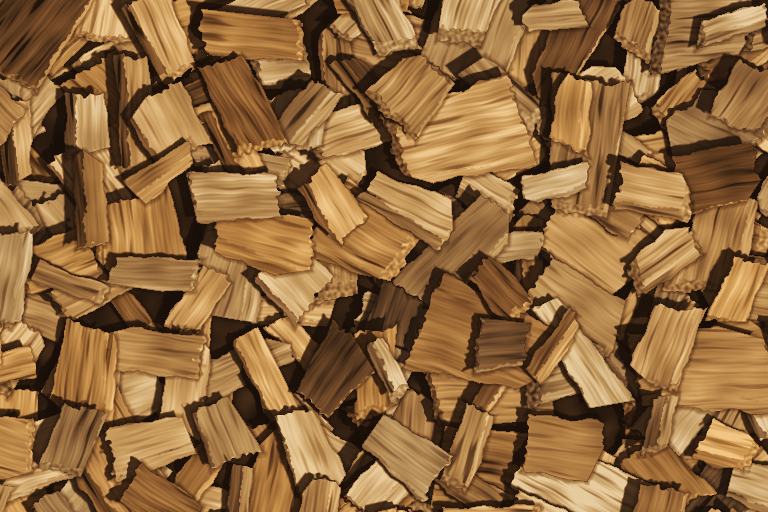
This texture is drawn by a Shadertoy shader. Its source:

```glsl
#define LAYERS 6
#define CHIP_CELL 0.19
#define CHIP_CHANCE 0.82
#define LIGHT_DIR vec2(0.86, -0.51)
#define SHADOW_LENGTH 0.025
#define SHADOW_DEPTH 0.80
#define RAGGEDNESS 0.012
#define GRAIN_CONTRAST 0.34
#define FACE_TONE 0.76

const vec3 WOOD[6] = vec3[6](
    vec3(0.09, 0.055, 0.03), vec3(0.28, 0.18, 0.10), vec3(0.48, 0.31, 0.17),
    vec3(0.65, 0.46, 0.25), vec3(0.79, 0.61, 0.36), vec3(0.92, 0.79, 0.58));

struct Chip {
    vec2 q, halfSize, edges, along;
    vec2 key;
    float dist, cell;
};

vec4 hash4(vec2 p) {
    vec4 h = fract(p.xyxy * vec4(0.1031, 0.1030, 0.0973, 0.1099));
    h += dot(h, h.wzxy + 33.33);
    return fract((h.xxyz + h.yzzw) * h.zywx);
}

float cornerSlope(vec2 cell, vec2 offset) {
    vec3 h = fract(cell.xyx * vec3(0.1031, 0.1030, 0.0973));
    h += dot(h, h.yzx + 33.33);
    return dot(fract((h.xx + h.yz) * h.zy) * 2.0 - 1.0, offset);
}

float gradientNoise(vec2 p) {
    vec2 i = floor(p), f = p - i, w = f * f * (3.0 - 2.0 * f);
    vec2 e = vec2(1.0, 0.0);
    return mix(mix(cornerSlope(i, f), cornerSlope(i + e, f - e), w.x),
               mix(cornerSlope(i + e.yx, f - e.yx), cornerSlope(i + 1.0, f - 1.0), w.x), w.y);
}

// Distances past the ragged ends (x) and the split sides (y)
vec2 edgeDistances(vec2 q, vec2 halfSize, vec4 form, vec2 wobble) {
    float halfWidth = halfSize.y * (1.0 + (form.x - 0.5) * 0.5 * q.x / halfSize.x);
    float slant = (form.y - 0.5) * 0.7 * q.y;
    return abs(vec2(q.x + slant, q.y)) - vec2(halfSize.x, halfWidth) + wobble;
}

// Outline with one corner broken off
float outline(vec2 q, vec2 edges, vec2 halfSize, vec2 cutDir) {
    float cut = dot(q, cutDir) - 0.76 * dot(abs(cutDir), halfSize);
    return max(max(edges.x, edges.y), cut);
}

float woodGrain(vec2 q, float seed) {
    q.y += 0.006 * gradientNoise(q * 16.0 + seed);
    float fibres = gradientNoise(vec2(q.x * 5.0, q.y * 75.0) + seed);
    float fine = gradientNoise(vec2(q.x * 14.0, q.y * 210.0) + seed * 1.7);
    float cracks = smoothstep(0.12, 0.45, gradientNoise(vec2(q.x * 9.0, q.y * 110.0) + seed * 2.3));
    return fibres * 0.7 + fine * 0.6 - cracks * 0.9;
}

// Tone of the visible face of a chip
float chipTone(Chip c, float pixel) {
    vec4 facet = hash4(c.key + 153.1);
    float seed = 20.0 + facet.z * 61.0;
    float rough = gradientNoise((c.q + 1.0) * 130.0 + seed);

    // Upper face
    float grain = woodGrain(c.q, seed);
    float tone = FACE_TONE + (facet.y - 0.5) * 0.36 - 0.30 * step(0.80, facet.z);
    tone += 0.10 * dot(c.q / c.halfSize, facet.xw - 0.5);
    tone += 0.22 * gradientNoise(c.q * 17.0 + seed);
    tone += grain * GRAIN_CONTRAST * mix(0.6, 1.4, facet.w);

    // Side and end faces turned towards the viewer
    vec2 across = vec2(-c.along.y, c.along.x);
    vec2 facing = vec2(c.along.y > 0.0 ? -1.0 : 1.0, across.y > 0.0 ? -1.0 : 1.0);
    vec2 lit = facing * vec2(dot(c.along, LIGHT_DIR), dot(across, LIGHT_DIR));
    vec2 depth = c.cell * vec2(0.13 * facet.w, 0.15 * facet.x) + rough * 0.006;
    vec2 band = smoothstep(-depth - pixel, -depth + pixel, c.edges) * step(0.0, c.q * facing);
    tone = mix(tone, 0.50 + 0.34 * lit.y + grain * 0.45, band.y * 0.85);
    tone = mix(tone, 0.48 + 0.26 * lit.x + rough * 0.6, band.x * 0.85);

    // Bright splintered rim, softened at the outline
    tone += 0.09 * smoothstep(-0.006, -0.002, c.dist) * (0.5 + rough);
    return max(tone, 0.04) * mix(0.6, 1.0, smoothstep(0.0, 2.0 * pixel, -c.dist));
}

void mainImage(out vec4 fragColor, in vec2 fragCoord) {
    vec2 p = fragCoord / iResolution.y;
    float pixel = 0.8 / iResolution.y;
    float coarse = gradientNoise(p * 24.0 + 3.0), fine = gradientNoise(p * 100.0 + 8.0);
    vec2 wobble = RAGGEDNESS * vec2(coarse * 1.3 + fine * 0.9, coarse * 0.9 + fine * 0.25);
    float shade = 1.0;
    bool found = false;
    Chip c;

    // Search from the top layer down, gathering shadows until a chip is hit
    for (int i = 0; i < LAYERS * 4; i++) {
        float layer = float(i / 4);
        c.cell = CHIP_CELL * (0.8 + 0.5 * fract(layer * 0.62 + 0.1));
        vec2 g = p / c.cell + hash4(vec2(layer, 9.0)).xy * 20.0 + 5.0;
        vec2 id = floor(g - 0.5) + vec2(i & 1, (i >> 1) & 1);
        c.key = id + layer * 37.0;
        vec4 place = hash4(c.key + 211.3);
        if (place.z > CHIP_CHANCE) continue;

        vec4 form = hash4(c.key);
        vec2 d = (g - id - 0.5 - (place.xy - 0.5) * 0.44) * c.cell;
        c.halfSize = c.cell * vec2(mix(0.30, 0.62, form.z), mix(0.12, 0.38, form.w));
        float angle = 0.25 + (place.w - 0.5) * 2.9;
        float cutAngle = 6.2832 * fract(form.x * 7.0 + form.y);
        vec2 cutDir = vec2(cos(cutAngle), sin(cutAngle));
        c.along = vec2(cos(angle), sin(angle));
        mat2 toLocal = mat2(c.along.x, -c.along.y, c.along.y, c.along.x);

        c.q = toLocal * d;
        c.edges = edgeDistances(c.q, c.halfSize, form, wobble);
        c.dist = outline(c.q, c.edges, c.halfSize, cutDir);
        if (c.dist < 0.0) { found = true; break; }

        // Contact darkening and cast shadow
        vec2 s = toLocal * (d + LIGHT_DIR * SHADOW_LENGTH * mix(0.5, 1.4, form.y));
        float shadow = outline(s, edgeDistances(s, c.halfSize, form, wobble), c.halfSize, cutDir);
        shade *= 1.0 - SHADOW_DEPTH * (1.0 - smoothstep(-0.002, 0.003, shadow));
        shade *= mix(0.6, 1.0, smoothstep(0.0, 0.009, c.dist));
    }

    // Tone to wood colour, with a shift from grey to red per chip
    float tone = found ? chipTone(c, pixel) : 0.10 + 0.15 * coarse;
    float hue = found ? hash4(c.key + 71.7).x : 0.5;
    float t = clamp(tone * shade, 0.0, 1.0) * 5.0;
    int stop = min(int(t), 4);
    vec3 color = mix(WOOD[stop], WOOD[stop + 1], t - float(stop));
    color *= mix(vec3(0.97, 1.01, 1.10), vec3(1.03, 0.98, 0.88), hue);
    fragColor = vec4(color, 1.0);
}
```
